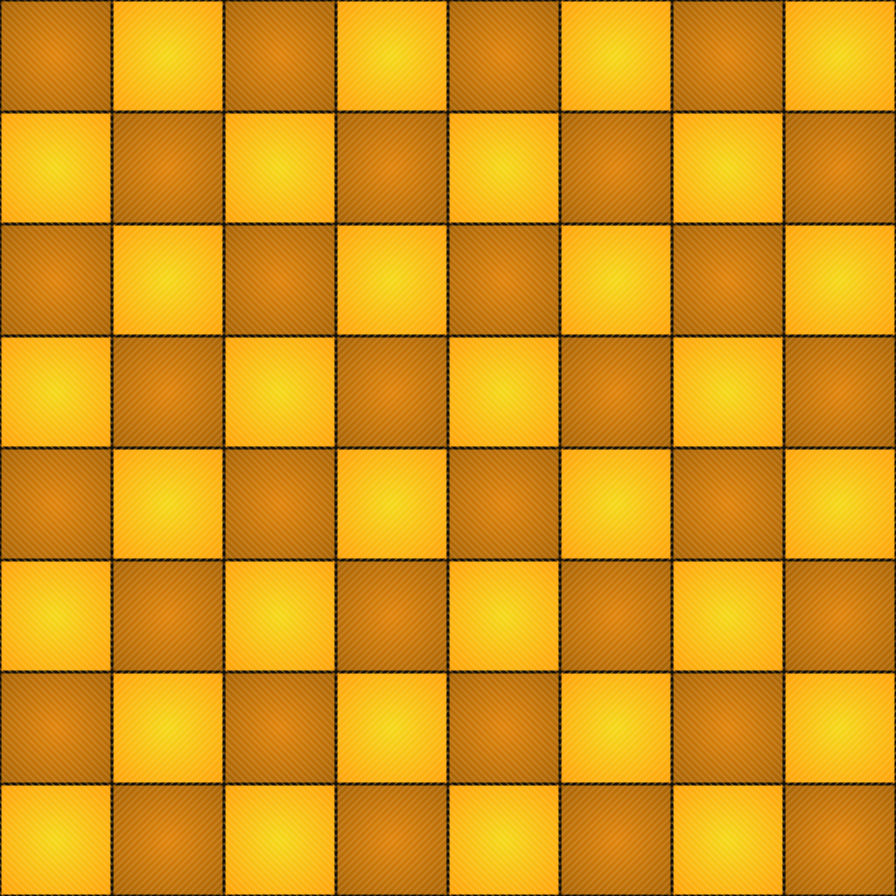
A Shadertoy shader for this pattern:

```glsl
// Amber and gold checkerboard. Each square has a radial glow and fine diagonal
// pinstripes whose slant flips from column to column; thin dark seams run
// between the squares, broken into dashes where the stripes cross them.

#define CELLS 8.0
#define STRIPES 16.0
#define STRIPE_DUTY 0.38
#define STRIPE_ALPHA 0.12
#define SEAM_HALF_WIDTH 0.0135
#define SEAM_GAP_ALPHA 0.65
#define GOLD_CENTER vec3(0.96, 0.85, 0.10)
#define GOLD_CORNER vec3(1.00, 0.63, 0.04)
#define AMBER_CENTER vec3(0.88, 0.52, 0.04)
#define AMBER_CORNER vec3(0.66, 0.39, 0.02)
#define SEAM_COLOR vec3(0.06, 0.05, 0.04)

// Coverage of a band, filtered over one pixel
float band(float dist, float halfWidth, float pixel) {
    return clamp((halfWidth - dist) / pixel + 0.5, 0.0, 1.0);
}

// Diagonal pinstripes; slant is +1 or -1
float pinstripes(vec2 p, float slant, float pixel) {
    float pitch = inversesqrt(2.0) / STRIPES;
    float phase = fract((p.x + slant * p.y) * STRIPES);
    return band(abs(phase - 0.5) * pitch, 0.5 * STRIPE_DUTY * pitch, pixel);
}

void mainImage(out vec4 fragColor, in vec2 fragCoord) {
    vec2 grid = fragCoord / iResolution.xy * CELLS;
    float pixel = CELLS / min(iResolution.x, iResolution.y);
    vec2 cell = floor(grid);
    vec2 local = fract(grid);

    // Checker squares with a glow reaching the corners
    float amber = mod(cell.x + cell.y, 2.0);
    float glow = length(local - 0.5) * sqrt(2.0);
    vec3 gold = mix(GOLD_CENTER, GOLD_CORNER, glow);
    vec3 color = mix(gold, mix(AMBER_CENTER, AMBER_CORNER, glow), amber);

    // Falling stripes in even columns, rising ones in odd columns
    float slant = 1.0 - 2.0 * mod(cell.x, 2.0);
    float stripe = pinstripes(local, slant, pixel);
    color = mix(color, vec3(1.0), STRIPE_ALPHA * stripe);

    // Dashed seams centered on the cell borders
    vec2 edge = min(local, 1.0 - local);
    float seam = band(min(edge.x, edge.y), SEAM_HALF_WIDTH, pixel);
    color = mix(color, SEAM_COLOR, seam * mix(1.0, SEAM_GAP_ALPHA, stripe));

    fragColor = vec4(color, 1.0);
}
```
